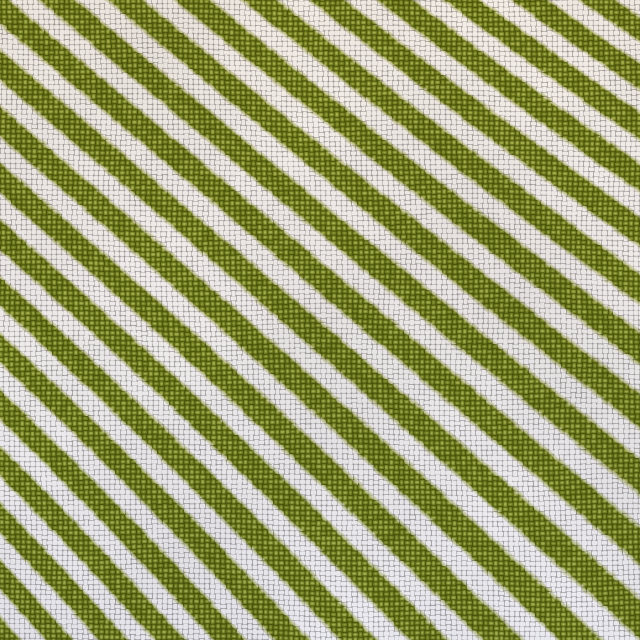
This pattern is drawn by a Shadertoy shader. Its source:

```glsl
// Green diagonal stripes printed on a pale plain-weave cloth.
// A slightly fanned stripe phase selects the dye; rounded threads crossing
// over and under shade it, with layered sines and cell hashes for wear.

const vec2 THREADS = vec2(122.0, 128.0);   // threads across and down
const float STRIPE_PITCH = 0.0885;         // vertical stripe spacing
const float STRIPE_SLOPE = 0.84;
const float STRIPE_OFFSET = 0.013;
const float STRIPE_HALF = 0.25;            // half width, in repeats

const vec3 CLOTH_LIGHT = vec3(0.92, 0.91, 0.90);
const vec3 CLOTH_SHADE = vec3(0.59, 0.58, 0.57);
const vec3 DYE_DARK = vec3(0.29, 0.33, 0.04);
const vec3 DYE_MID = vec3(0.44, 0.49, 0.13);
const vec3 DYE_LIGHT = vec3(0.63, 0.67, 0.30);
const vec3 DYE_FRINGE = vec3(0.78, 0.78, 0.62);

float hash(vec2 p) {
    vec3 q = fract(vec3(p.xyx) * 0.1031);
    q += dot(q, q.yzx + 33.33);
    return fract((q.x + q.y) * q.z);
}

// Layered sines: a slow drift of roughly -1 to 1
float drift(vec2 p) {
    return 0.5 * sin(p.x * 7.0 + 2.0 * sin(p.y * 5.0))
         + 0.3 * sin(p.y * 17.0 + p.x * 9.0 + 1.3)
         + 0.2 * sin(p.x * 31.0 - p.y * 23.0);
}

// Distance from the nearest stripe centre, in repeats (0 to 0.5)
float stripeDistance(vec2 p) {
    float down = 1.0 - p.y;
    float pitch = STRIPE_PITCH * (1.0 + 0.3 * p.x * down);
    float phase = (down - STRIPE_OFFSET - STRIPE_SLOPE * p.x) / pitch;
    return abs(fract(phase + 0.5) - 0.5);
}

// Height of the upper thread at a crossing, 0 in the gaps to 1 on the crown
float weaveHeight(vec2 p) {
    vec2 cell = floor(p);
    vec2 f = 2.0 * fract(p) - 1.0;
    bool weftOver = mod(cell.x + cell.y, 2.0) < 0.5;
    vec2 t = weftOver ? f.yx : f;          // x across the thread, y along it
    return (1.0 - t.x * t.x) * (1.0 - 0.5 * t.y * t.y);
}

vec3 dyedThread(float height) {
    vec3 body = mix(DYE_DARK, DYE_MID, smoothstep(0.25, 0.60, height));
    return mix(body, DYE_LIGHT, smoothstep(0.70, 1.0, height));
}

vec3 clothThread(float height) {
    return mix(CLOTH_SHADE, CLOTH_LIGHT, smoothstep(0.05, 0.50, height));
}

vec3 fabric(vec2 p) {
    // Threads wander gently and vary from crossing to crossing
    vec2 wander = vec2(drift(p), drift(p.yx + 4.0));
    vec2 weave = p * THREADS + 0.45 * wander;
    float grain = hash(floor(weave)) - 0.5;
    float height = weaveHeight(weave) + 0.22 * grain;

    // Dye creeps along single threads, leaving ragged stripe edges
    float edge = stripeDistance(p) - STRIPE_HALF + 0.035 * grain + 0.008 * wander.x;
    float dye = 1.0 - smoothstep(-0.025, 0.025, edge);
    float fringe = 1.0 - smoothstep(0.03, 0.075, edge);

    vec3 cloth = clothThread(height);
    cloth = mix(cloth, cloth * DYE_FRINGE / CLOTH_LIGHT, fringe);
    vec3 color = mix(cloth, dyedThread(height), dye);

    // Warm light above, cool light below, faint uneven brightness
    vec3 tint = mix(vec3(0.98, 0.99, 1.03), vec3(1.02, 1.0, 0.98), p.y);
    return color * tint * (1.0 + 0.025 * wander.y);
}

void mainImage(out vec4 fragColor, in vec2 fragCoord) {
    // Average four samples per pixel to smooth threads and edges
    vec3 sum = vec3(0.0);
    for (int i = 0; i < 4; i++) {
        vec2 offset = vec2(i % 2, i / 2) * 0.5 - 0.25;
        sum += fabric((fragCoord + offset) / iResolution.y);
    }
    fragColor = vec4(clamp(sum * 0.25, 0.0, 1.0), 1.0);
}
```
